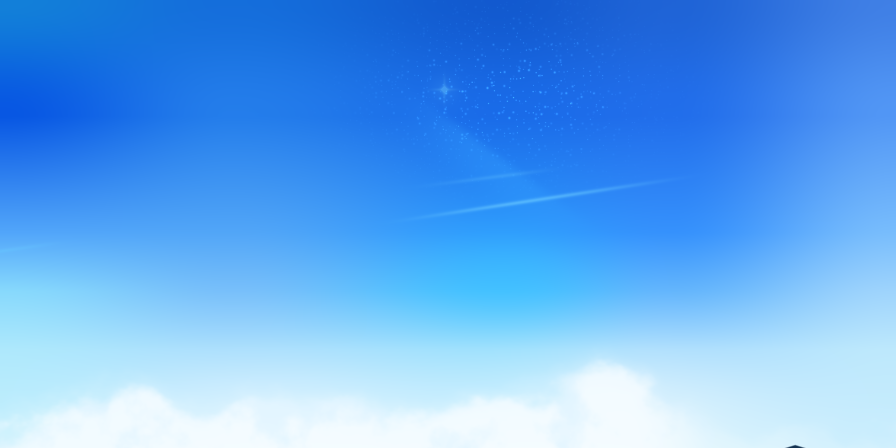
Give the GLSL for this texture, as a WebGL 2 fragment shader.

```glsl
#version 300 es
precision highp float;

uniform vec2 u_resolution;
out vec4 fragColor;

float hash(vec2 p) {
    vec3 q = fract(p.xyx * vec3(0.1031, 0.103, 0.0973));
    q += dot(q, q.yzx + 33.33);
    return fract((q.x + q.y) * q.z);
}

float noise(vec2 p) {
    vec2 i = floor(p), f = fract(p);
    f = f * f * (3.0 - 2.0 * f);
    return mix(mix(hash(i), hash(i + vec2(1, 0)), f.x),
               mix(hash(i + vec2(0, 1)), hash(i + vec2(1, 1)), f.x), f.y);
}

float fbm(vec2 p) {
    float sum = 0.0, weight = 0.5;
    for (int i = 0; i < 5; i++) {
        sum += weight * noise(p);
        p = mat2(1.6, 1.2, -1.2, 1.6) * p + 7.3;
        weight *= 0.5;
    }
    return sum;
}

float bump(float x, float center, float width) {
    float d = (x - center) / width;
    return exp(-d * d);
}

float glow(vec2 p, vec2 center, vec2 radius) {
    vec2 d = (p - center) / radius;
    return exp(-dot(d, d));
}

// Vertical ramp through six colours, from the zenith to the horizon
vec3 ramp(float y, vec3 zenith, vec3 high, vec3 middle, vec3 low, vec3 haze, vec3 horizon) {
    vec3 c = mix(horizon, haze, clamp(y / 0.22, 0.0, 1.0));
    c = mix(c, low, clamp((y - 0.22) / 0.13, 0.0, 1.0));
    c = mix(c, middle, clamp((y - 0.35) / 0.13, 0.0, 1.0));
    c = mix(c, high, clamp((y - 0.48) / 0.26, 0.0, 1.0));
    return mix(c, zenith, smoothstep(0.74, 1.0, y));
}

vec3 sky(vec2 p) {
    vec3 left = ramp(p.y, vec3(0.07, 0.50, 0.85), vec3(0.03, 0.34, 0.89), vec3(0.32, 0.65, 0.98),
                     vec3(0.53, 0.85, 0.99), vec3(0.68, 0.91, 0.99), vec3(0.78, 0.94, 0.99));
    vec3 midLeft = ramp(p.y, vec3(0.08, 0.43, 0.86), vec3(0.14, 0.49, 0.92), vec3(0.32, 0.65, 0.97),
                        vec3(0.47, 0.75, 0.98), vec3(0.66, 0.87, 0.99), vec3(0.86, 0.96, 1.0));
    vec3 center = ramp(p.y, vec3(0.07, 0.35, 0.81), vec3(0.10, 0.42, 0.91), vec3(0.18, 0.60, 0.99),
                       vec3(0.29, 0.76, 1.0), vec3(0.62, 0.88, 0.99), vec3(0.87, 0.96, 1.0));
    vec3 midRight = ramp(p.y, vec3(0.12, 0.39, 0.84), vec3(0.13, 0.43, 0.92), vec3(0.21, 0.57, 0.99),
                         vec3(0.39, 0.71, 0.99), vec3(0.65, 0.86, 0.99), vec3(0.84, 0.95, 0.99));
    vec3 right = ramp(p.y, vec3(0.25, 0.50, 0.90), vec3(0.32, 0.59, 0.96), vec3(0.47, 0.74, 0.99),
                      vec3(0.62, 0.83, 0.99), vec3(0.74, 0.91, 0.99), vec3(0.79, 0.93, 0.99));
    vec3 c = mix(left, midLeft, smoothstep(0.0, 0.52, p.x));
    c = mix(c, center, smoothstep(0.52, 1.12, p.x));
    c = mix(c, midRight, smoothstep(1.12, 1.5, p.x));
    return mix(c, right, smoothstep(1.5, 2.0, p.x));
}

// Soft tapered line, brightest at the fraction 'peak' of its length
float trail(vec2 p, vec2 a, vec2 b, float width, float peak) {
    vec2 ab = b - a;
    float t = dot(p - a, ab) / dot(ab, ab);
    float d = length(p - a - ab * t) / width;
    float fade = smoothstep(0.0, peak, t) * (1.0 - smoothstep(peak, 1.0, t));
    return exp(-d * d) * fade;
}

// Light shaft with a crisp upper-right edge
float shaft(vec2 p, vec2 origin, vec2 direction, float width) {
    vec2 d = p - origin, axis = normalize(direction);
    float along = dot(d, axis), across = dot(d, vec2(-axis.y, axis.x));
    float body = smoothstep(-width, -0.01, across) * (1.0 - smoothstep(-0.01, 0.02, across));
    return body * smoothstep(-0.05, 0.2, along) * (1.0 - smoothstep(0.25, 0.62, along));
}

float specks(vec2 p, float scale, float density) {
    vec2 cell = floor(p * scale), f = fract(p * scale);
    vec2 spot = 0.25 + 0.5 * vec2(hash(cell + 13.0), hash(cell + 47.0));
    float d = length(f - spot) / 0.2;
    return exp(-d * d) * step(1.0 - density, hash(cell)) * hash(cell + 81.0);
}

// Cloud cover under a billowing skyline
float cloud(vec2 p, float softness) {
    float top = 0.035 + 0.075 * bump(p.x, 0.24, 0.14) + 0.06 * bump(p.x, 0.62, 0.28)
              + 0.07 * bump(p.x, 1.12, 0.13) + 0.125 * bump(p.x, 1.36, 0.14);
    float billow = 0.11 * (fbm(p * vec2(9.0, 12.0)) - 0.48);
    float cover = smoothstep(-softness, softness, top + billow - p.y);
    return cover * (1.0 - 0.8 * smoothstep(1.4, 1.62, p.x));
}

void main() {
    vec2 p = gl_FragCoord.xy / u_resolution * vec2(2.0, 1.0);
    float pixel = 1.0 / u_resolution.y;
    vec3 trailBlue = vec3(0.40, 0.78, 1.0);
    vec3 cloudWhite = vec3(0.97, 0.99, 1.0);
    vec3 color = sky(p);

    // Luminous centre and diagonal light
    color = mix(color, vec3(0.22, 0.75, 1.0), 0.4 * glow(p, vec2(1.13, 0.38), vec2(0.2, 0.1)));
    color = mix(color, vec3(0.20, 0.62, 1.0), 0.35 * shaft(p, vec2(0.92, 0.79), vec2(0.8, -0.6), 0.11));

    // Star dust and one sparkle
    float dust = glow(p, vec2(1.14, 0.80), vec2(0.22, 0.13));
    color += vec3(0.16, 0.30, 0.28) * dust * (specks(p, 85.0, 0.2) + specks(p + 3.0, 140.0, 0.2));
    vec2 star = vec2(0.992, 0.80);
    float sparkle = glow(p, star, vec2(0.007)) + 0.4 * glow(p, star, vec2(0.025, 0.003))
                  + 0.4 * glow(p, star, vec2(0.003, 0.025)) + 0.2 * glow(p, star, vec2(0.03));
    color = mix(color, trailBlue, 0.5 * min(sparkle, 1.0));

    // Vapour trails
    float width = max(0.0045, pixel);
    float trails = 0.65 * trail(p, vec2(0.83, 0.498), vec2(1.59, 0.613), width, 0.45)
                 + 0.25 * trail(p, vec2(0.89, 0.578), vec2(1.27, 0.626), width, 0.6)
                 + 0.45 * trail(p, vec2(-0.15, 0.418), vec2(0.17, 0.463), width, 0.45);
    color = mix(color, trailBlue, trails);

    // Haze, then clouds from soft to dense
    float haze = 0.3 * glow(p, vec2(0.62, 0.10), vec2(0.35, 0.10))
               + 0.4 * glow(p, vec2(1.42, 0.09), vec2(0.30, 0.13));
    color = mix(color, cloudWhite, haze);
    color = mix(color, cloudWhite, 0.5 * cloud(p, 0.06));
    float shade = fbm(p * 11.0 + 20.0);
    color = mix(color, mix(vec3(0.89, 0.96, 1.0), cloudWhite, smoothstep(0.25, 0.55, shade)),
                0.75 * cloud(p, 0.022));

    // Small dark tip on the lower edge
    float tip = 0.0065 - 0.3 * abs(p.x - 1.775) - p.y;
    color = mix(color, vec3(0.08, 0.20, 0.32), smoothstep(-pixel, pixel, tip));

    fragColor = vec4(clamp(color, 0.0, 1.0), 1.0);
}
```
